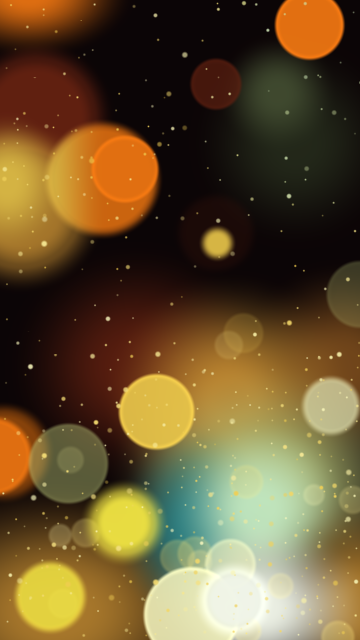
A Shadertoy shader for this background:

```glsl
const vec3 NIGHT  = vec3(0.045, 0.018, 0.022);
const vec3 MAROON = vec3(0.36, 0.12, 0.06);
const vec3 BROWN  = vec3(0.47, 0.29, 0.11);
const vec3 MOSS   = vec3(0.19, 0.22, 0.14);
const vec3 ORANGE = vec3(0.93, 0.46, 0.07);
const vec3 AMBER  = vec3(0.70, 0.50, 0.18);
const vec3 GOLD   = vec3(0.94, 0.80, 0.30);
const vec3 LEMON  = vec3(0.97, 0.92, 0.27);
const vec3 SAGE   = vec3(0.68, 0.72, 0.44);
const vec3 TEAL   = vec3(0.16, 0.50, 0.52);
const vec3 MINT   = vec3(0.76, 0.91, 0.76);
const vec3 CREAM  = vec3(0.98, 0.98, 0.76);
const vec3 WHITE  = vec3(0.98, 1.0, 0.95);

const float EDGE = 0.006;           // sharp disc edge, in canvas widths
const float RIM_WIDTH = 0.016;
const float RIM_GAIN = 0.12;
const int SMALL_DISCS = 16;
const int SPECK_LAYERS = 3;
const float SPECK_CELLS = 13.0;     // cells across in the coarsest layer
const vec2 SPECK_RADIUS = vec2(0.0018, 0.0075);

vec3 hash3(vec2 p) {
    vec3 q = fract(p.xyx * vec3(0.1031, 0.1030, 0.0973));
    q += dot(q, q.yxz + 33.33);
    return fract((q.xxy + q.yzz) * q.zyx);
}

// Soft elliptical cloud of light
void glow(inout vec3 col, vec2 p, vec2 centre, vec2 radius, vec3 tint) {
    float d = length((p - centre) / radius);
    col = mix(col, tint, 0.93 * smoothstep(1.0, 0.12, d));
}

// Lens disc with a slightly brighter rim
void disc(inout vec3 col, vec2 p, vec2 centre, float radius, float blur, vec3 tint, float alpha) {
    float d = length(p - centre) - radius;
    float mask = smoothstep(blur, -blur, d);
    float rim = RIM_GAIN * smoothstep(-RIM_WIDTH, 0.0, d);
    col = mix(col, tint * (0.96 + rim), alpha * mask);
}

void clouds(inout vec3 col, vec2 p) {
    // Dark upper half
    glow(col, p, vec2(0.82, 1.38), vec2(0.30, 0.30), MOSS * 0.75);
    glow(col, p, vec2(0.77, 1.52), vec2(0.17, 0.17), MOSS * 1.35);
    glow(col, p, vec2(0.08, 1.80), vec2(0.30, 0.19), ORANGE);
    disc(col, p, vec2(0.10, 1.45), 0.17, 0.05, MAROON * 1.2, 0.9);
    disc(col, p, vec2(0.06, 1.20), 0.17, 0.07, AMBER, 0.95);
    glow(col, p, vec2(0.02, 1.27), vec2(0.17, 0.20), GOLD * 0.9);
    // Bright lower half
    glow(col, p, vec2(0.38, 0.76), vec2(0.37, 0.35), MAROON);
    glow(col, p, vec2(0.95, 0.76), vec2(0.30, 0.30), BROWN);
    glow(col, p, vec2(0.64, 0.67), vec2(0.36, 0.36), AMBER * 1.1);
    glow(col, p, vec2(0.74, 0.44), vec2(0.46, 0.34), SAGE);
    glow(col, p, vec2(0.16, 0.08), vec2(0.54, 0.38), AMBER);
    glow(col, p, vec2(0.54, 0.31), vec2(0.23, 0.30), TEAL);
    glow(col, p, vec2(0.72, 0.36), vec2(0.26, 0.26), MINT);
    glow(col, p, vec2(1.00, 0.10), vec2(0.24, 0.32), AMBER);
    glow(col, p, vec2(0.72, 0.09), vec2(0.33, 0.25), WHITE);
}

void largeDiscs(inout vec3 col, vec2 p) {
    disc(col, p, vec2(0.86, 1.708), 0.095, EDGE, ORANGE * 1.04, 0.95);
    disc(col, p, vec2(0.60, 1.544), 0.070, EDGE, MAROON, 0.75);
    vec3 ember = mix(GOLD, ORANGE, smoothstep(0.12, 0.30, p.x));
    disc(col, p, vec2(0.285, 1.28), 0.150, 0.02, ember * 0.93, 0.95);
    disc(col, p, vec2(0.347, 1.308), 0.092, EDGE, ORANGE, 0.9);
    disc(col, p, vec2(0.60, 1.13), 0.100, 0.02, MAROON, 0.2);
    disc(col, p, vec2(0.604, 1.102), 0.038, 0.016, GOLD, 0.92);
    disc(col, p, vec2(0.01, 0.52), 0.120, 0.025, ORANGE * 0.65, 0.9);
    disc(col, p, vec2(-0.02, 0.51), 0.105, 0.012, ORANGE, 0.95);
    disc(col, p, vec2(0.19, 0.49), 0.110, EDGE, SAGE, 0.5);
    disc(col, p, vec2(0.435, 0.634), 0.104, EDGE, GOLD, 0.93);
    disc(col, p, vec2(0.92, 0.65), 0.077, 0.012, CREAM * 0.87, 0.8);
    disc(col, p, vec2(1.00, 0.96), 0.092, EDGE, SAGE, 0.3);
    disc(col, p, vec2(0.345, 0.325), 0.090, 0.035, LEMON, 0.97);
    disc(col, p, vec2(0.14, 0.12), 0.093, 0.015, LEMON, 0.85);
    disc(col, p, vec2(0.64, 0.21), 0.070, EDGE, CREAM, 0.55);
    disc(col, p, vec2(0.532, 0.07), 0.132, EDGE, CREAM, 0.88);
    disc(col, p, vec2(0.65, 0.11), 0.085, 0.03, WHITE, 0.95);
}

// Faint small discs, gathered towards the bottom
void smallDiscs(inout vec3 col, vec2 p) {
    for (int i = 0; i < SMALL_DISCS; i++) {
        vec3 h = hash3(vec2(float(i) + 3.0, 7.0));
        vec2 centre = vec2(h.x, 0.95 * h.y * sqrt(h.y));
        vec3 tint = mix(CREAM, GOLD, h.z);
        disc(col, p, centre, mix(0.025, 0.058, h.z), EDGE, tint, mix(0.35, 0.14, h.y));
    }
}

// Floating dust: one possible grain per cell, in layers of finer cells
void specks(inout vec3 col, vec2 p, float pixel) {
    float low = smoothstep(1.05, 0.35, p.y) * mix(0.5, 1.0, smoothstep(0.1, 0.6, p.x));
    float left = smoothstep(0.45, 0.1, length(p - vec2(0.12, 1.35)));
    float density = 0.10 + 0.30 * low + 0.15 * left;
    float cool = smoothstep(0.5, 0.8, p.x) * smoothstep(1.1, 1.3, p.y);
    for (int i = 0; i < SPECK_LAYERS; i++) {
        float scale = SPECK_CELLS * (1.0 + 0.6 * float(i));
        vec2 cell = floor(p * scale);
        vec3 place = hash3(cell + 31.0 * float(i + 1));
        vec3 look = hash3(cell + 57.0 * float(i + 2));
        vec2 centre = (cell + mix(vec2(0.25), vec2(0.75), place.xy)) / scale;
        float radius = mix(SPECK_RADIUS.x, SPECK_RADIUS.y, look.x * look.x * look.x);
        float blur = max(pixel, radius * 0.5);
        float mask = smoothstep(blur, -blur, length(p - centre) - radius);
        vec3 tint = mix(mix(GOLD, CREAM, look.y), MINT, 0.7 * cool);
        col = mix(col, tint, mask * step(place.z, density) * mix(0.35, 0.95, look.z));
    }
}

void mainImage(out vec4 fragColor, in vec2 fragCoord) {
    vec2 p = fragCoord / iResolution.x;
    vec3 col = NIGHT;
    clouds(col, p);
    smallDiscs(col, p);
    largeDiscs(col, p);
    specks(col, p, 1.0 / iResolution.x);
    fragColor = vec4(min(col, 1.0), 1.0);
}
```
